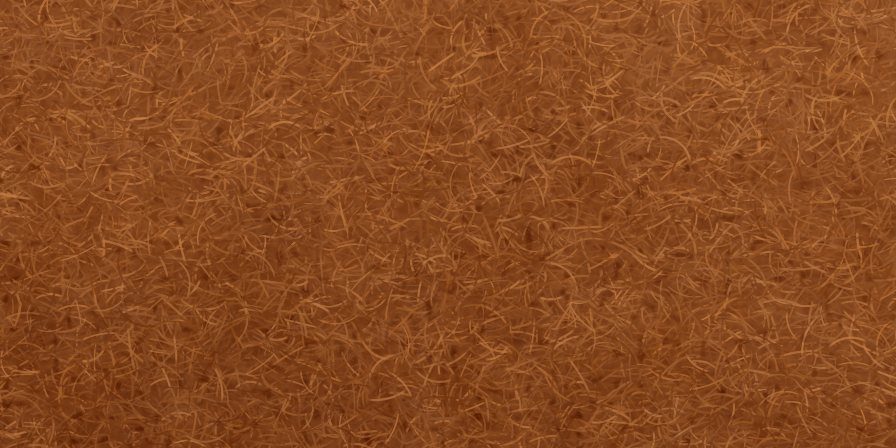
Reproduce this texture procedurally as a Shadertoy shader.

```glsl
// Brown wool felt: a dense mat of short curved fibres under soft, uneven light.

#define LAYERS 12
#define CELL_LARGE 0.062
#define CELL_SMALL 0.036
#define FIBRE_WIDTH 0.0021
#define FIBRE_OPACITY 0.75
#define FIBRE_BEND 0.55
#define SIDEWAYS_BIAS 0.17
#define PIT_DEPTH 0.30
#define MEAN_TONE 0.45
#define MEAN_COLOUR vec3(0.545, 0.298, 0.131)
#define TONE_AXIS vec3(0.29, 0.255, 0.175)
#define WARMTH_AXIS vec3(0.0, 0.016, 0.032)

const float PI = 3.14159;

vec4 hash4(vec2 p) {
    vec4 h = fract(p.xyxy * vec4(0.1031, 0.1030, 0.0973, 0.1099));
    h += dot(h, h.wzxy + 33.33);
    return fract((h.xxyz + h.yzzw) * h.zywx);
}

float cornerSlope(vec2 corner, vec2 offset) {
    float angle = 2.0 * PI * hash4(corner + 71.0).x;
    return dot(vec2(cos(angle), sin(angle)), offset);
}

float gradientNoise(vec2 p) {
    vec2 i = floor(p), f = p - i;
    vec2 u = f * f * f * (f * (f * 6.0 - 15.0) + 10.0);
    vec2 e = vec2(1.0, 0.0);
    float low = mix(cornerSlope(i, f), cornerSlope(i + e.xy, f - e.xy), u.x);
    float high = mix(cornerSlope(i + e.yx, f - e.yx), cornerSlope(i + e.xx, f - e.xx), u.x);
    return mix(low, high, u.y);
}

// Coverage of one bent fibre; q is relative to its centre, in cell units
float fibreMask(vec2 q, vec4 h, float cell, float pixel) {
    float angle = PI * h.x;
    angle -= SIDEWAYS_BIAS * sin(2.0 * angle);
    float c = cos(angle), s = sin(angle);
    q = vec2(c * q.x + s * q.y, c * q.y - s * q.x);
    float bend = FIBRE_BEND * (2.0 * h.y - 1.0);
    float slope = 2.0 * bend * q.x;
    float dist = abs(q.y - bend * q.x * q.x) * inversesqrt(1.0 + slope * slope) * cell;
    float halfLength = mix(0.45, 0.9, h.z);
    float ends = 1.0 - smoothstep(0.7 * halfLength, halfLength, abs(q.x));
    float width = FIBRE_WIDTH * mix(0.7, 1.3, h.w);
    return ends * (1.0 - smoothstep(width - 0.6 * pixel, width + 0.6 * pixel, dist));
}

// Lays one scattered layer over the felt; x is tone, y is greyness
vec2 layFibres(vec2 felt, vec2 p, float layer, float pixel) {
    float cell = mix(CELL_SMALL, CELL_LARGE, layer / float(LAYERS - 1));
    vec2 grid = p / cell + layer * vec2(0.37, 0.61);
    vec2 home = floor(grid);
    for (int y = -1; y <= 1; y++)
    for (int x = -1; x <= 1; x++) {
        vec2 id = home + vec2(x, y);
        vec2 seed = id + layer * vec2(137.0, 59.0) + 11.0;
        vec4 shape = hash4(seed);
        vec4 look = hash4(seed + 419.0);
        float mask = fibreMask(grid - id - look.xy, shape, cell, pixel);
        float tone = 0.18 + 0.65 * look.z + 0.4 * pow(look.z, 8.0);
        felt = mix(felt, vec2(tone, 2.0 * look.w - 1.0), mask * FIBRE_OPACITY);
    }
    return felt;
}

void mainImage(out vec4 fragColor, in vec2 fragCoord) {
    vec2 uv = fragCoord / iResolution.xy;
    vec2 p = fragCoord / iResolution.y;
    float pixel = 1.0 / iResolution.y;

    // Shadowed ground between the fibres
    vec2 felt = vec2(0.28 + 0.3 * gradientNoise(p * 48.0), 0.0);
    for (int i = 0; i < LAYERS; i++)
        felt = layFibres(felt, p, float(i), pixel);

    // Small dark pits
    felt.x -= PIT_DEPTH * smoothstep(0.2, 0.55, gradientNoise(p * 36.0 + 7.0));

    // Light falling from the upper right, with faint clouds and clumps
    felt.x += 0.22 * (uv.y - 0.5) + 0.10 * (uv.x - 0.5);
    felt.x += 0.11 * gradientNoise(p * 2.2 + 3.0) + 0.14 * gradientNoise(p * 9.0);
    felt.y += 0.5 * gradientNoise(p * 5.0 + 19.0);

    vec3 colour = MEAN_COLOUR + TONE_AXIS * (felt.x - MEAN_TONE) + WARMTH_AXIS * felt.y;
    fragColor = vec4(clamp(colour, 0.0, 1.0), 1.0);
}
```
